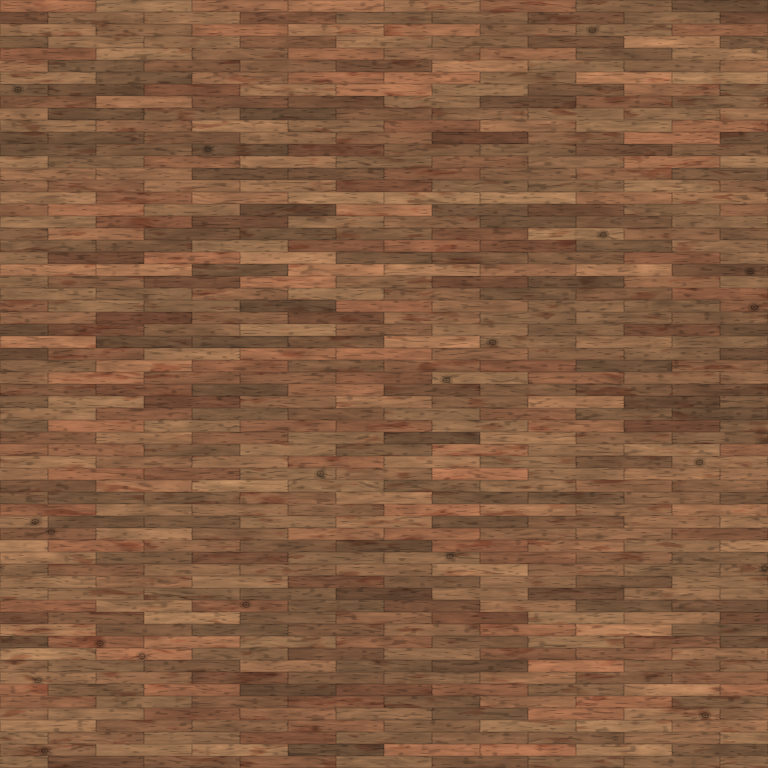
Reproduce this texture procedurally as a WebGL 2 fragment shader.

```glsl
#version 300 es
precision highp float;
// Wood strip floor: 8 by 64 narrow planks in half-shifted rows, with grain and rare knots.
uniform vec2 u_resolution;
out vec4 fragColor;

float hash(vec2 p) {
  return fract(sin(dot(p, vec2(127.1, 311.7))) * 43758.5453);
}

float noise(vec2 p) {
  vec2 i = floor(p), f = fract(p);
  f = f * f * (3.0 - 2.0 * f);
  return mix(mix(hash(i), hash(i + vec2(1, 0)), f.x),
             mix(hash(i + vec2(0, 1)), hash(i + vec2(1, 1)), f.x), f.y);
}

float fbm(vec2 p) {
  float sum = 0.0, weight = 0.5;
  for (int i = 0; i < 4; i++) {
    sum += weight * noise(p);
    p = p * vec2(1.9, 2.0) + 17.3;
    weight *= 0.5;
  }
  return sum / 0.9375;
}

void main() {
  // Plank layout: p is measured in plank heights, 8 long and 1 high
  vec2 grid = gl_FragCoord.xy / u_resolution * vec2(8.0, 64.0);
  float row = floor(grid.y);
  grid.x = mod(grid.x + 0.5 * mod(row + 1.0, 2.0), 8.0);
  vec2 plank = vec2(floor(grid.x), row);
  vec2 p = fract(grid) * vec2(8.0, 1.0);
  float pixel = 64.0 / u_resolution.y;

  // Rare knot that bends the grain around it
  vec2 toKnot = p - vec2(1.0 + 6.0 * hash(plank + 3.1), 0.3 + 0.4 * hash(plank + 5.7));
  float knotDist = length(toKnot * vec2(0.75, 1.0));
  float hasKnot = step(0.95, hash(plank + 9.2));
  float knot = hasKnot * (1.0 - smoothstep(0.12, 0.5, knotDist));
  vec2 g = p + 90.0 * vec2(hash(plank + 1.3), hash(plank + 2.9));
  g.y += 0.3 * (noise(g * vec2(0.5, 1.0)) - 0.5);
  g.y += hasKnot * 0.25 * sign(toKnot.y) * exp(-4.0 * knotDist * knotDist);

  // Grain: soft clouds, long streaks and short dark pores
  float clouds = fbm(g * vec2(0.35, 1.1)) - 0.5;
  float streaks = fbm(g * vec2(0.7, 4.5) + 31.0) - 0.5;
  float pores = smoothstep(0.62, 0.95, noise(g * vec2(1.6, 7.0) + 57.0));

  // Base colour of each plank, from dark to light brown
  float tone = mix(hash(plank + 0.7), hash(plank + 6.4), 0.25);
  vec3 color = mix(vec3(0.39, 0.275, 0.2), vec3(0.68, 0.485, 0.345), tone);
  color *= mix(vec3(0.98, 1.02, 1.01), vec3(1.05, 0.96, 0.95), pow(hash(plank + 4.8), 2.0));
  color *= 1.0 + 0.3 * clouds + 0.32 * streaks;
  color *= 1.0 - 0.2 * pores;

  // Reddish dark heartwood patches
  float heart = smoothstep(0.6, 0.8, fbm(g * vec2(0.4, 1.6) + 73.0));
  color *= mix(vec3(1.0), vec3(0.86, 0.76, 0.74), heart);

  // Knot rings
  float rings = 0.5 + 0.5 * sin(knotDist * 32.0 + 3.0 * noise(g * 4.0));
  color *= 1.0 - knot * (0.25 + 0.22 * rings);

  // Thin seams along the plank edges
  vec2 edge = min(p, vec2(8.0, 1.0) - p);
  vec2 seam = 1.0 - smoothstep(vec2(0.0), vec2(0.03 + pixel), edge);
  color *= 1.0 - 0.2 * max(seam.x, 0.7 * seam.y);

  fragColor = vec4(color, 1.0);
}
```
